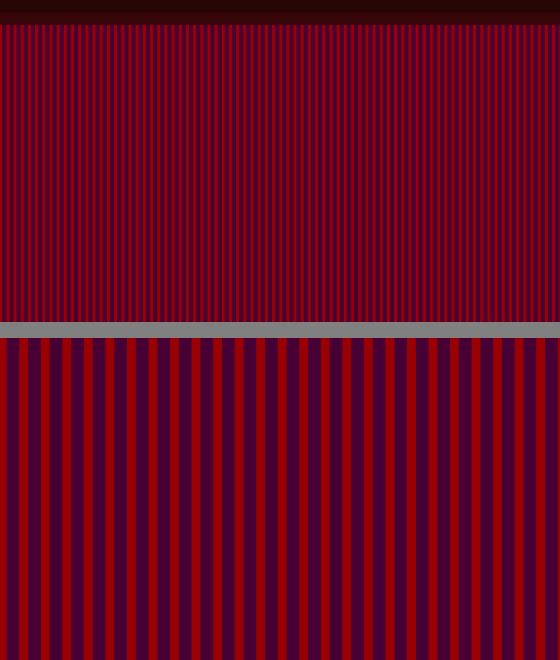
Top, the full canvas; bottom, a detail of the centre.
Reproduce this pattern procedurally as a Shadertoy shader.

```glsl
// Narrow upright red stripes on deep purple, below a dark two-tone header.
// One stripe profile is repeated with fract; edges are smoothed over a
// pixel-wide footprint, and the header is layered on by height.

const float STRIPE_COUNT = 78.0;   // repeats across the canvas
const float STRIPE_WIDTH = 0.41;   // red share of one repeat
const float STRIPE_CENTER = 0.10;  // red centre within one repeat
const float HEADER_BOTTOM = 0.923; // heights as shares of the canvas
const float HEADER_SPLIT = 0.961;

const vec3 PURPLE = vec3(0.275, 0.0, 0.20);
const vec3 RED = vec3(0.60, 0.0, 0.01);
const vec3 HEADER_LOW = vec3(0.21, 0.02, 0.03);
const vec3 HEADER_HIGH = vec3(0.15, 0.02, 0.02);

// Coverage of a centred bar in a repeating unit cell.
float stripe(float x, float center, float width, float blur) {
    float d = abs(fract(x - center + 0.5) - 0.5) - 0.5 * width;
    return clamp(0.5 - d / blur, 0.0, 1.0);
}

// Smoothed step from 0 below the edge to 1 above it.
float above(float y, float edge, float blur) {
    return clamp((y - edge) / blur + 0.5, 0.0, 1.0);
}

void mainImage(out vec4 fragColor, in vec2 fragCoord) {
    vec2 uv = fragCoord / iResolution.xy;
    vec2 pixel = 1.0 / iResolution.xy;

    // Striped field
    float red = stripe(uv.x * STRIPE_COUNT, STRIPE_CENTER, STRIPE_WIDTH,
                       STRIPE_COUNT * pixel.x);
    vec3 color = mix(PURPLE, RED, red);

    // Header bands
    color = mix(color, HEADER_LOW, above(uv.y, HEADER_BOTTOM, pixel.y));
    color = mix(color, HEADER_HIGH, above(uv.y, HEADER_SPLIT, pixel.y));

    fragColor = vec4(color, 1.0);
}
```
